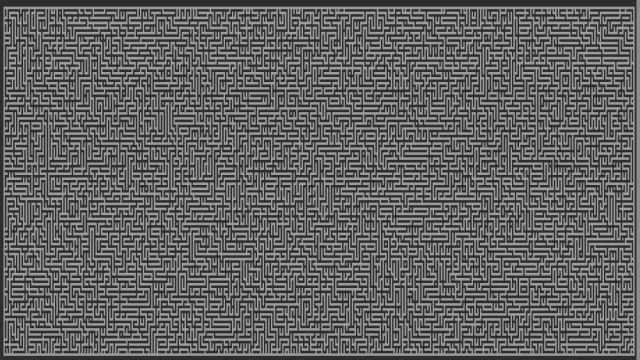
A WebGL 1 fragment shader for this pattern:

```glsl
precision highp float;
// A dense maze of light grey walls in tall narrow cells on a dark ground, with a thin bar at the right edge.

uniform vec2 u_resolution;

#define GRID_SIZE vec2(226.0, 69.0)      // cells across and up
#define MAZE_MIN vec2(0.0065, 0.0150)    // lower left corner, share of canvas
#define MAZE_MAX vec2(0.9905, 0.9780)    // upper right corner, share of canvas
#define WALL_HALF 0.25                   // half wall thickness, in cells
#define WINDING 0.70                     // share of blocks that keep paths unbranched
#define LEVEL_RANGE vec2(0.30, 0.84)     // share of level walls, varying by patch
#define PATCH_SIZE vec2(9.0, 5.0)        // patches of like direction, in cells
#define BAR_START 0.9945                 // left side of the edge bar
#define FILTER_WIDTH 1.1                 // antialiasing footprint, in pixels
#define GROUND_COLOR vec3(0.18)
#define WALL_COLOR vec3(0.61)
#define BAR_COLOR vec3(0.55)

const int SAMPLES = 6;

vec3 hash3(vec2 p) {
  vec3 q = fract(p.xyx * vec3(0.1031, 0.1030, 0.0973));
  q += dot(q, q.yxz + 33.33);
  return fract((q.xxy + q.yzz) * q.zyx);
}

float smoothNoise(vec2 p) {
  vec2 i = floor(p), f = fract(p);
  f = f * f * (3.0 - 2.0 * f);
  float low = mix(hash3(i).x, hash3(i + vec2(1.0, 0.0)).x, f.x);
  float high = mix(hash3(i + vec2(0.0, 1.0)).x, hash3(i + 1.0).x, f.x);
  return mix(low, high, f.y);
}

vec2 sideStep(bool horizontal) {
  return horizontal ? vec2(0.0, 1.0) : vec2(1.0, 0.0);
}

bool isEven(vec2 node) {
  return mod(node.x + node.y, 2.0) < 0.5;
}

// Every edge belongs to one even block; each such block owns two of its four edges.
bool rawWall(vec2 node, bool horizontal) {
  bool firstSide = isEven(node);
  vec2 block = firstSide ? node : node - sideStep(horizontal);
  vec3 h = hash3(block + 17.0);

  // A parallel pair continues paths; a corner pair makes junctions and dead ends.
  if (h.x < WINDING) {
    float level = mix(LEVEL_RANGE.x, LEVEL_RANGE.y, smoothNoise(block / PATCH_SIZE + 91.0));
    return (h.y < level) == horizontal;
  }
  return firstSide == ((horizontal ? h.y : h.z) < 0.5);
}

// Opens the upper side of odd blocks that would be closed all round.
bool hasWall(vec2 node, bool horizontal) {
  if (!rawWall(node, horizontal)) return false;
  if (!horizontal || !isEven(node)) return true;
  vec2 block = node - vec2(0.0, 1.0);
  return !(rawWall(block, true) && rawWall(block, false)
    && rawWall(block + vec2(1.0, 0.0), false));
}

float mazeWall(vec2 g) {
  // Outer frame
  vec2 border = min(g, GRID_SIZE - g);
  float inside = min(border.x, border.y);
  if (inside < -WALL_HALF) return 0.0;
  if (inside < WALL_HALF) return 1.0;

  // Posts at the grid nodes and the walls joining them
  vec2 node = floor(g + 0.5);
  vec2 offset = abs(g - node);
  bool onRow = offset.y < WALL_HALF;
  bool onColumn = offset.x < WALL_HALF;
  if (onRow && onColumn) return 1.0;
  if (onRow) return hasWall(vec2(floor(g.x), node.y), true) ? 1.0 : 0.0;
  if (onColumn) return hasWall(vec2(node.x, floor(g.y)), false) ? 1.0 : 0.0;
  return 0.0;
}

vec3 scene(vec2 uv) {
  if (uv.x > BAR_START) return BAR_COLOR;
  vec2 g = (uv - MAZE_MIN) / (MAZE_MAX - MAZE_MIN) * GRID_SIZE;
  return mix(GROUND_COLOR, WALL_COLOR, mazeWall(g));
}

void main() {
  // Average a small grid of samples for smooth edges
  vec3 color = vec3(0.0);
  for (int y = 0; y < SAMPLES; y++) {
    for (int x = 0; x < SAMPLES; x++) {
      vec2 jitter = (vec2(float(x), float(y)) + 0.5) / float(SAMPLES) - 0.5;
      color += scene((gl_FragCoord.xy + jitter * FILTER_WIDTH) / u_resolution);
    }
  }
  gl_FragColor = vec4(color / float(SAMPLES * SAMPLES), 1.0);
}
```
